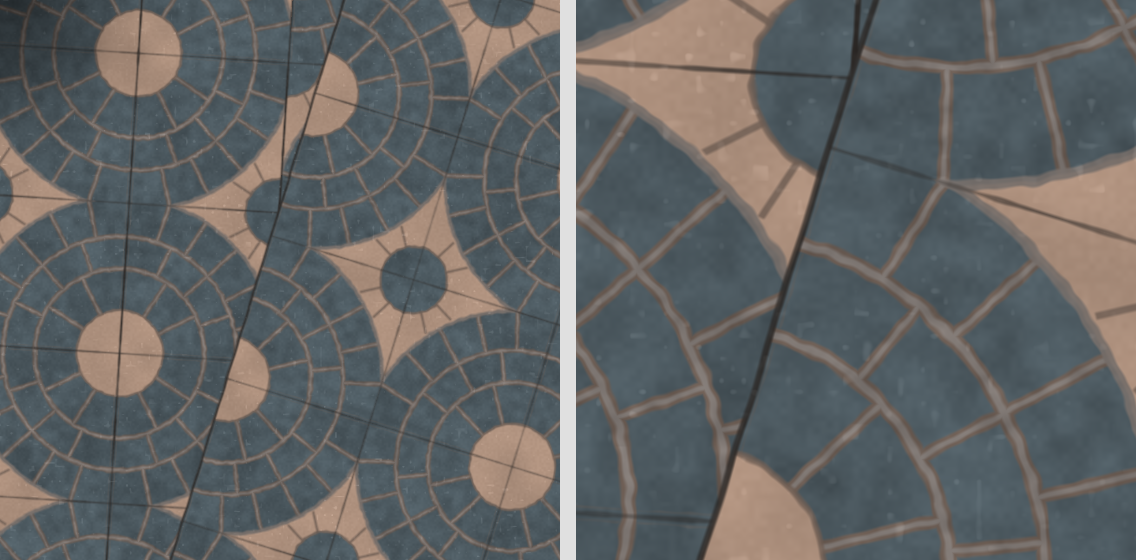
Left: the whole. Right: its middle third, enlarged.
Give the GLSL for this texture, as a Shadertoy shader.

```glsl
// Worn paving of ringed circles on two tilted grids that meet at a slanted seam.

const float TAU = 6.2831853;
const vec3 SLATE = vec3(0.292, 0.342, 0.368);
const vec3 SAND  = vec3(0.675, 0.562, 0.488);
const vec3 GROUT = vec3(0.490, 0.458, 0.440);
const vec3 RUST  = vec3(0.430, 0.365, 0.325);
const vec3 CRACK = vec3(0.170, 0.155, 0.145);

// Radii as fractions of one cell
const float DISC = 0.1436;
const float RING_A = 0.282;
const float RING_B = 0.389;
const float RIM = 0.521;
const float DOT = 0.112;
const float DOT_SPOKE = 0.185;

float hash(vec2 p) {
    vec3 h = fract(vec3(p.xyx) * 0.1031);
    h += dot(h, h.yzx + 33.33);
    return fract((h.x + h.y) * h.z);
}

float noise(vec2 p) {
    vec2 i = floor(p), f = fract(p);
    f = f * f * (3.0 - 2.0 * f);
    return mix(mix(hash(i), hash(i + vec2(1, 0)), f.x),
               mix(hash(i + vec2(0, 1)), hash(i + vec2(1, 1)), f.x), f.y);
}

float fill(float d, float blur) { return 1.0 - smoothstep(-blur, blur, d); }

float stroke(float d, float halfWidth, float blur) { return fill(abs(d) - halfWidth, blur); }

// Distance to the nearest of n evenly spaced spokes
float spokes(vec2 c, float n) {
    float a = atan(c.y, c.x) / TAU * n;
    return (fract(a + 0.5) - 0.5) / n * TAU * length(c);
}

// Canvas position to cell units
vec2 toGrid(vec2 p, vec2 origin, float angle, float size) {
    float s = sin(angle), c = cos(angle);
    vec2 d = p - origin;
    return vec2(c * d.x + s * d.y, c * d.y - s * d.x) / size;
}

vec3 paving(vec2 q, vec2 shift, vec2 crackGain, float blur) {
    vec2 u = q + shift;
    vec2 cell = round(u);
    vec2 c = u - cell;           // from the circle centre
    vec2 k = fract(u) - 0.5;     // from the gap centre
    float wobble = (noise(u * 60.0) - 0.5) * 0.005;
    float r = length(c) + wobble, s = length(k) + wobble;
    float offAxis = smoothstep(0.004, 0.012, min(abs(c.x), abs(c.y)));
    float gapAxis = smoothstep(0.004, 0.012, min(abs(k.x), abs(k.y)));

    // Sandy gap with a slate dot and short spokes
    vec3 sand = SAND * (0.95 + 0.1 * noise(u * 11.0));
    float gapSpoke = stroke(spokes(k, 12.0), 0.004, blur) * fill(s - DOT_SPOKE, blur);
    vec3 col = mix(sand, RUST, gapSpoke * gapAxis * 0.8);
    float mottle = 0.86 + 0.18 * noise(u * 35.0) + 0.12 * noise(u * 9.0);
    col = mix(col, SLATE * mottle, fill(s - DOT, blur));
    col = mix(col, RUST, 0.8 * stroke(s - DOT, 0.0035, blur));

    // Three rings of 12, 16 and 24 bricks
    float ring = step(RING_A, r) + step(RING_B, r);
    float count = ring < 0.5 ? 12.0 : ring < 1.5 ? 16.0 : 24.0;
    float slot = floor(fract(atan(c.y, c.x) / TAU) * count);
    float tone = 0.95 + 0.1 * hash(vec2(slot, ring) + cell * 37.0 + 200.0);
    vec3 brick = SLATE * mottle * tone;
    float circles = min(abs(r - RING_A), abs(r - RING_B));
    float radial = abs(spokes(c, count) + wobble * 0.6);
    float joint = max(stroke(circles, 0.0085, blur), stroke(radial, 0.0075, blur) * offAxis);
    float core = max(stroke(circles, 0.004, blur), stroke(radial, 0.003, blur) * offAxis);
    vec3 grout = mix(RUST, GROUT * 1.04, core) * (0.88 + 0.2 * noise(u * 50.0));
    brick = mix(brick, grout, joint * 0.95);

    // Whole circle, its rim and the sandy disc
    col = mix(col, brick, fill(r - RIM, blur));
    col = mix(col, GROUT * 0.94, 0.9 * stroke(r - RIM, 0.006, blur));
    col = mix(col, sand, fill(r - DISC, blur));
    col = mix(col, RUST, 0.8 * stroke(r - DISC, 0.0035, blur));

    // Thin cracks between the tiles, two tiles to a cell
    vec2 d = abs(fract(2.0 * q + 0.5) - 0.5) * 0.5;
    d += (noise(q * 40.0) - 0.5) * 0.002;
    vec2 wear = crackGain * (0.55 + 0.7 * noise(q * 8.0 + 50.0));
    col = mix(col, CRACK, min(wear.x, 1.0) * stroke(d.x, 0.003, blur));
    return mix(col, CRACK, min(wear.y, 1.0) * stroke(d.y, 0.0025, blur));
}

void mainImage(out vec4 fragColor, in vec2 fragCoord) {
    vec2 p = fragCoord / iResolution.xy;
    float blur = max(1.6 / iResolution.y, 0.0012) / 0.535;

    vec2 left = toGrid(p, vec2(0.2474, 0.9049), -0.063, 0.5370);
    vec2 right = toGrid(p, vec2(0.4050, 0.3242), -0.300, 0.5335);

    // The wedge beside the seam holds misplaced offcuts
    vec2 offcut = left.x > 0.5 ? vec2(left.y > 0.0 ? 0.5 : 0.0, 0.5) : vec2(0.0);
    vec3 leftCol = paving(left, offcut, vec2(0.95, 0.6), blur);
    vec3 rightCol = paving(right, vec2(0.0), vec2(0.5, 0.55), blur);

    // Seam where the grids meet
    float seam = right.x + (noise(p * 30.0) - 0.5) * 0.004;
    vec3 col = mix(rightCol, leftCol, fill(seam, blur));
    col = mix(col, CRACK, 0.75 * stroke(seam, 0.0035, blur));

    // Pale specks, grain and a dim upper left corner
    float speck = smoothstep(0.80, 1.0, noise(p * 150.0)) * noise(p * 22.0 + 9.0);
    col += 0.09 * speck + 0.025 * (noise(p * 256.0) - 0.5);
    col *= mix(0.55, 1.0, smoothstep(0.0, 0.32, distance(p, vec2(0.0, 1.0))));
    fragColor = vec4(clamp(col, 0.0, 1.0), 1.0);
}
```
